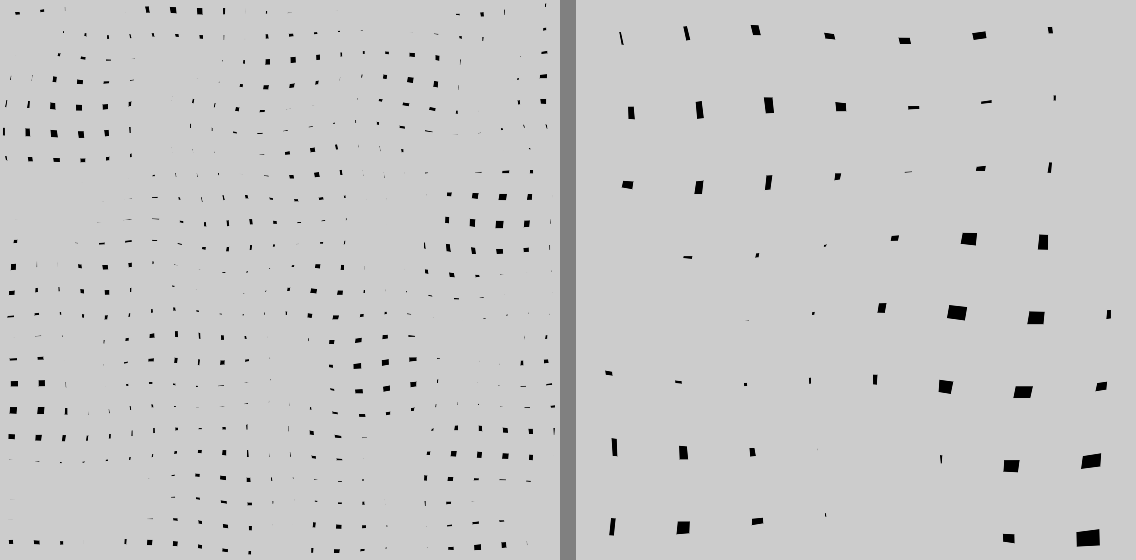
Left: the whole. Right: its middle third, enlarged.
Give the GLSL for this pattern, as a Shadertoy shader.

```glsl
#define CELLS 24.0          // repeats across and down
#define BAND_WIDTH 0.887    // width of the pale bands, in cells
#define WARP_AMOUNT 0.74    // displacement of the mesh, in cells
#define WARP_SIZE 4.1       // size of the noise features, in cells
#define SEED 17.0
#define BAND_COLOR vec3(0.80)
#define HOLE_COLOR vec3(0.0)

// Sineless hash giving a unit gradient
vec2 hashGradient(vec2 p) {
    vec3 q = fract(vec3(p.xyx) * vec3(0.1031, 0.1030, 0.0973));
    q += dot(q, q.yzx + 33.33);
    float angle = 6.28319 * fract((q.x + q.y) * q.z);
    return vec2(cos(angle), sin(angle));
}

float gradientNoise(vec2 p) {
    vec2 i = floor(p), f = p - i;
    vec2 w = f * f * f * (f * (f * 6.0 - 15.0) + 10.0);
    vec2 e = vec2(1.0, 0.0);
    float bottom = mix(dot(hashGradient(i), f),
                       dot(hashGradient(i + e.xy), f - e.xy), w.x);
    float top = mix(dot(hashGradient(i + e.yx), f - e.yx),
                    dot(hashGradient(i + e.xx), f - e.xx), w.x);
    return mix(bottom, top, w.y);
}

// Mesh vertex pushed off its lattice point
vec2 warpedVertex(vec2 lattice) {
    vec2 q = lattice / WARP_SIZE + SEED;
    return lattice + WARP_AMOUNT * vec2(gradientNoise(q),
                                        gradientNoise(q + vec2(61.7, 38.3)));
}

// Signed distance to a band centred on edge a-b, positive inside the band
float bandEdge(vec2 p, vec2 a, vec2 b) {
    vec2 along = normalize(b - a), d = p - a;
    return 0.5 * BAND_WIDTH - (along.x * d.y - along.y * d.x);
}

// Opening left between the four bands around a cell
float holeDistance(vec2 p, vec2 cell) {
    vec2 a = warpedVertex(cell);
    vec2 b = warpedVertex(cell + vec2(1.0, 0.0));
    vec2 c = warpedVertex(cell + vec2(1.0, 1.0));
    vec2 d = warpedVertex(cell + vec2(0.0, 1.0));
    return max(max(bandEdge(p, a, b), bandEdge(p, b, c)),
               max(bandEdge(p, c, d), bandEdge(p, d, a)));
}

void mainImage(out vec4 fragColor, in vec2 fragCoord) {
    float scale = CELLS / min(iResolution.x, iResolution.y);
    vec2 p = fragCoord * scale;

    // Nearest hole, including those displaced from neighbouring cells
    float dist = 1.0;
    for (int y = -1; y <= 1; y++)
        for (int x = -1; x <= 1; x++)
            dist = min(dist, holeDistance(p, floor(p) + vec2(x, y)));

    float hole = 1.0 - smoothstep(-0.5 * scale, 0.5 * scale, dist);
    fragColor = vec4(mix(BAND_COLOR, HOLE_COLOR, hole), 1.0);
}
```
